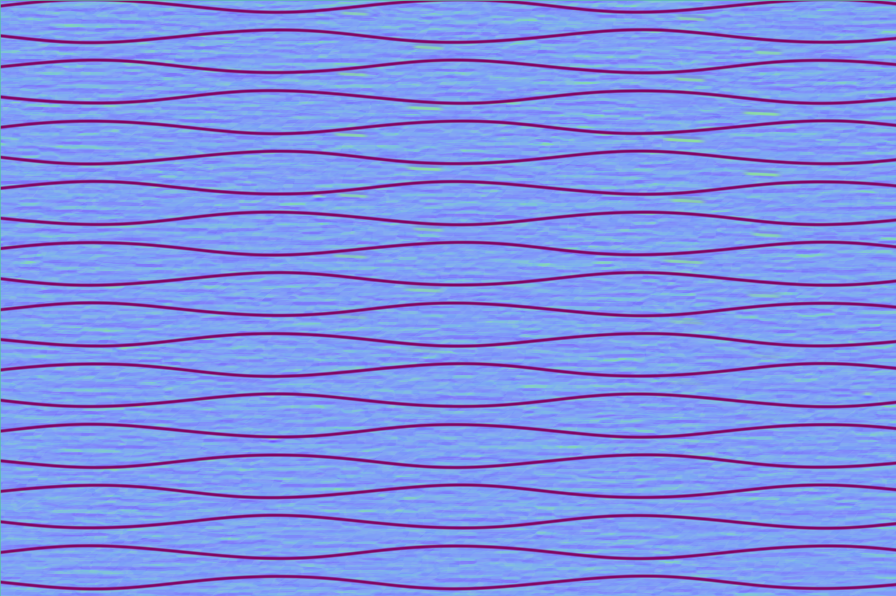
Write a Shadertoy shader that draws this texture map.

```glsl
// Normal-map style panel: alternating wavy grooves over a streaked horizontal grain.

const float TAU = 6.2831853;
const float ASPECT = 1.5;
const float SPACING = 0.05092;         // between neighbouring grooves
const float REPEAT = 2.0 * SPACING;    // one pair of mirrored grooves
const float FIRST_GROOVE = 0.0098;
const float WAVELENGTH = 0.611;
const float CREST_X = 0.156;
const float AMPLITUDE = 0.0105;
const vec3 GROOVE_COLOR = vec3(0.51, 0.015, 0.385);
const vec3 SLIVER_COLOR = vec3(0.56, 0.90, 0.58);

float hash(vec2 p) {
    return fract(sin(dot(p, vec2(127.1, 311.7))) * 43758.55);
}

// Cellular noise with softened borders; rows wrap after the given count.
float cellTone(vec2 p, float rows) {
    vec2 base = floor(p);
    float total = 0.0, weights = 0.0;
    for (int j = -1; j <= 1; j++) {
        for (int i = -1; i <= 1; i++) {
            vec2 cell = base + vec2(i, j);
            vec2 id = vec2(cell.x, mod(cell.y, rows));
            vec2 site = cell + 0.15 + 0.7 * vec2(hash(id + 3.7), hash(id + 9.2));
            vec2 d = p - site;
            float w = exp(-15.0 * dot(d, d));
            total += w * hash(id);
            weights += w;
        }
    }
    return total / weights;
}

// Slope of the cell heights down the panel, so large areas stay even.
float cellSlope(vec2 p, float rows) {
    vec2 stepDown = vec2(0.0, 0.4);
    return cellTone(p + stepDown, rows) - cellTone(p - stepDown, rows);
}

// Upward tilt to colour: violet-blue when flat, teal when steep.
vec3 tiltColor(float green, float red) {
    float steep = max(green - 0.5, 0.0);
    return vec3(red, green, 0.98 - 7.0 * steep * steep * steep);
}

vec3 grainColor(vec2 p) {
    float row = p.y / REPEAT;
    float x = p.x + 0.004 * sin(p.y * 90.0);
    float streak = cellSlope(vec2(x * 11.0, row * 14.0), 14.0);
    float fine = cellSlope(vec2(x * 30.0, row * 19.0), 997.0);
    float pebble = cellSlope(vec2(x * 75.0 + row * 5.0, row * 13.0), 997.0);
    float contrast = mix(1.0, 0.85, p.y);
    float green = 0.63 + contrast * (0.13 * streak + 0.13 * fine + 0.06 * pebble);
    return tiltColor(clamp(green, 0.47, 0.84), 0.50 + 0.03 * pebble);
}

// Vertical distance to the nearest groove; odd grooves are mirrored.
float grooveDistance(vec2 p) {
    float n = floor((p.y - FIRST_GROOVE) / SPACING + 0.5);
    float side = 1.0 - 2.0 * mod(n, 2.0);
    float wave = cos(TAU * (p.x - CREST_X) / WAVELENGTH);
    float wobble = 0.0004 * sin(p.x * 23.0 + n * 1.7);
    return abs(p.y - FIRST_GROOVE - n * SPACING + side * AMPLITUDE * wave + wobble);
}

// Tapered splinter: x is the bright edge, y the shadow beneath it.
vec2 splinter(vec2 d, float halfLength, float px) {
    float taper = 1.0 - smoothstep(0.5, 1.0, abs(d.x) / halfLength);
    float soft = 0.0030 + 0.5 * px;
    float edge = 1.0 - smoothstep(0.0008, soft, abs(d.y));
    float shade = 1.0 - smoothstep(0.0008, soft, abs(d.y + 0.005));
    return taper * vec2(edge, shade);
}

// Four splinters per repeat, wearing away toward the bottom.
vec2 splinters(vec2 p, float px) {
    vec2 sum = vec2(0.0);
    for (int i = 0; i < 4; i++) {
        float group = float(i / 2), pair = float(i % 2);
        vec2 start = vec2(0.586 + 0.566 * group + 0.127 * pair,
                          0.023 + 0.009 * group + 0.057 * pair);
        float n = floor((p.y - start.y) / REPEAT + 0.5);
        vec2 d = p - start - vec2(0.0, n * REPEAT);
        float vary = hash(vec2(n, float(i)));
        d.x += 0.016 * (vary - 0.5);
        d.y -= 0.05 * d.x;
        float wear = (0.7 + 0.3 * vary) * (1.0 - smoothstep(0.3, 0.8, p.y));
        sum += wear * splinter(d, 0.028 + 0.014 * vary, px);
    }
    return min(sum, 1.0);
}

// Rare small chips: positive on the lit side, negative on the dark side.
float chips(vec2 p, float size) {
    vec2 cell = floor(p / size);
    vec2 site = 0.25 + 0.5 * vec2(hash(cell + 5.1), hash(cell + 8.3));
    vec2 d = (p / size - cell - site) / vec2(0.08, 0.05);
    float present = step(0.95, hash(cell + 21.0));
    return present * exp(-dot(d, d)) * clamp(-2.0 * d.y, -1.0, 1.0);
}

void mainImage(out vec4 fragColor, in vec2 fragCoord) {
    vec2 uv = fragCoord / iResolution.xy;
    vec2 p = vec2(uv.x * ASPECT, 1.0 - uv.y);
    float px = 1.0 / iResolution.y;

    vec3 color = grainColor(p);
    vec2 sliver = splinters(p, px);
    color = mix(color, vec3(0.47, 0.45, 0.84), 0.6 * sliver.y);
    color = mix(color, SLIVER_COLOR, 0.9 * sliver.x);
    color += chips(p, 0.1) * vec3(0.10, 0.30, -0.35);

    // Grooves
    float soft = max(0.0018, 0.6 * px);
    float groove = 1.0 - smoothstep(0.0025 - soft, 0.0025 + soft, grooveDistance(p));
    color = mix(color, GROOVE_COLOR, groove);

    // Thin teal rim on the left and top borders
    float rim = 1.0 - smoothstep(0.001, 0.001 + px, min(p.x, p.y));
    color = mix(color, vec3(0.35, 0.75, 0.65), 0.7 * rim);
    fragColor = vec4(clamp(color, 0.0, 1.0), 1.0);
}
```
